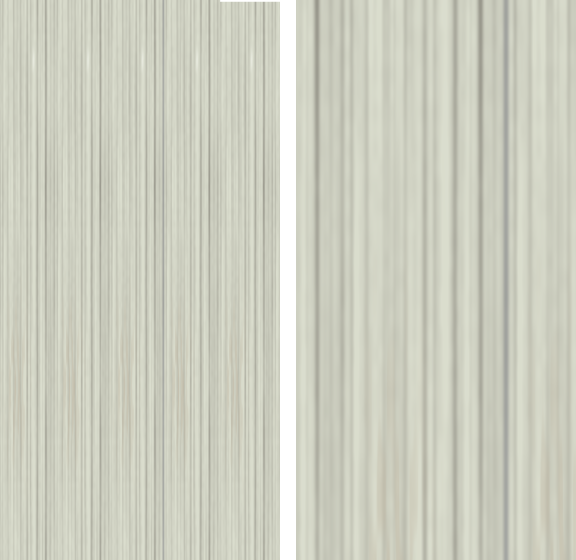
Left, the full canvas; right, a detail of the centre.
Reproduce this texture procedurally as a WebGL 2 fragment shader.

```glsl
#version 300 es
precision highp float;
// Pale grey-green grooved boards: one vertical profile of narrow grooves repeats
// just over five times across. Stretched noise gives the grain, with thin tan
// streaks low down and a pale scuff near the top; one seam is darker than the rest.
uniform vec2 u_resolution;
out vec4 outColor;

const float BOARDS = 5.137;         // boards across the canvas
const float REEDS = 13.0;           // fine ribs on each board
const float TAU = 6.28318;
const vec3 PALE = vec3(0.84, 0.85, 0.79);
const vec3 SHADE = vec3(0.68, 0.68, 0.63);
const vec3 TAN = vec3(0.75, 0.71, 0.63);
const vec3 SEAM = vec3(0.57, 0.58, 0.59);
const vec3 SCUFF = vec3(0.93, 0.94, 0.90);

// Each groove: centre, half width and depth, in board widths.
const int GROOVES = 12;
const vec3 GROOVE[GROOVES] = vec3[](
    vec3(0.053, 0.013, 0.34), vec3(0.147, 0.016, 0.46),
    vec3(0.250, 0.015, 0.42), vec3(0.315, 0.012, 0.26),
    vec3(0.380, 0.016, 0.50), vec3(0.500, 0.017, 0.62),
    vec3(0.560, 0.014, 0.42), vec3(0.685, 0.018, 0.92),
    vec3(0.780, 0.012, 0.24), vec3(0.842, 0.018, 1.15),
    vec3(0.925, 0.018, 0.38), vec3(0.995, 0.017, 0.64));

float hash(vec2 p) {
    vec3 q = fract(p.xyx * 0.1031);
    q += dot(q, q.yzx + 33.33);
    return fract((q.x + q.y) * q.z);
}

// Value noise that wraps horizontally after "period" cells.
float noise(vec2 p, float period) {
    vec2 cell = floor(p);
    vec2 f = p - cell;
    f = f * f * (3.0 - 2.0 * f);
    float left = mod(cell.x, period);
    float right = mod(cell.x + 1.0, period);
    float low = mix(hash(vec2(left, cell.y)), hash(vec2(right, cell.y)), f.x);
    float high = mix(hash(vec2(left, cell.y + 1.0)), hash(vec2(right, cell.y + 1.0)), f.x);
    return mix(low, high, f.y);
}

// Soft line, never thinner than about a pixel.
float softLine(float offset, float width, float pixel) {
    float w2 = width * width + 0.16 * pixel * pixel;
    return exp(-offset * offset / w2) * width * inversesqrt(w2);
}

float softSpot(vec2 offset, vec2 radius) {
    vec2 d = offset / radius;
    return exp(-dot(d, d));
}

// Shortest signed distance within a wrapping board.
float wrapOffset(float x, float centre) {
    return fract(x - centre + 0.5) - 0.5;
}

float grooveDepth(float x, float y, float pixel) {
    float depth = 0.0;
    for (int i = 0; i < GROOVES; i++) {
        vec3 g = GROOVE[i];
        float wear = 0.8 + 0.4 * noise(vec2(float(i), y * 9.0), 64.0);
        depth += g.z * wear * softLine(wrapOffset(x, g.x), g.y, pixel);
    }
    return depth;
}

float grain(float x, float y) {
    float broad = noise(vec2(x * 18.0, y * 3.0 + 7.0), 18.0) - 0.5;
    float fine = noise(vec2(x * 36.0, y * 6.0 + 31.0), 36.0) - 0.5;
    float fleck = noise(vec2(x * 30.0, y * 90.0 + 53.0), 30.0) - 0.5;
    return 0.20 * broad + 0.36 * fine + 0.12 * fleck;
}

void main() {
    vec2 uv = gl_FragCoord.xy / u_resolution;
    float across = uv.x * BOARDS;
    float x = fract(across);
    float pixel = BOARDS / u_resolution.x;

    // Board profile: grain, fine ribs, grooves and a shaded strip
    float tone = 0.95 + grain(x, uv.y) - grooveDepth(x, uv.y, pixel);
    tone += 0.07 * cos(TAU * REEDS * x);
    float strip = softLine(wrapOffset(x, 0.92), 0.06, pixel);
    tone -= strip * (0.06 + 0.12 * softSpot(vec2(uv.y - 0.38, 0.0), vec2(0.22, 1.0)));
    tone += 0.14 * softLine(wrapOffset(x, 0.62), 0.028, pixel);
    vec3 color = mix(SHADE, PALE, clamp(tone, -0.5, 1.1));

    // Thin tan streaks along the lower boards
    float streak = smoothstep(0.5, 0.85, noise(vec2(x * 36.0, uv.y * 16.0 + 80.0), 36.0));
    float stain = softSpot(vec2(wrapOffset(x, 0.30), uv.y - 0.31), vec2(0.20, 0.15));
    color = mix(color, TAN, 0.45 * stain * (0.12 + streak));

    // Pale scuff near the top of every board
    float scuff = softSpot(vec2(wrapOffset(x, 0.615), uv.y - 0.892), vec2(0.022, 0.018));
    color = mix(color, SCUFF, 0.7 * scuff);

    // One darker seam, past the third board
    color = mix(color, SEAM, 0.6 * softLine(across - 2.997, 0.017, pixel));

    // White gap along the top right edge
    vec2 edge = 0.75 / u_resolution;
    vec2 gap = smoothstep(-edge, edge, uv - vec2(0.786, 0.9968));
    color = mix(color, vec3(1.0), gap.x * gap.y);

    outColor = vec4(color, 1.0);
}
```
